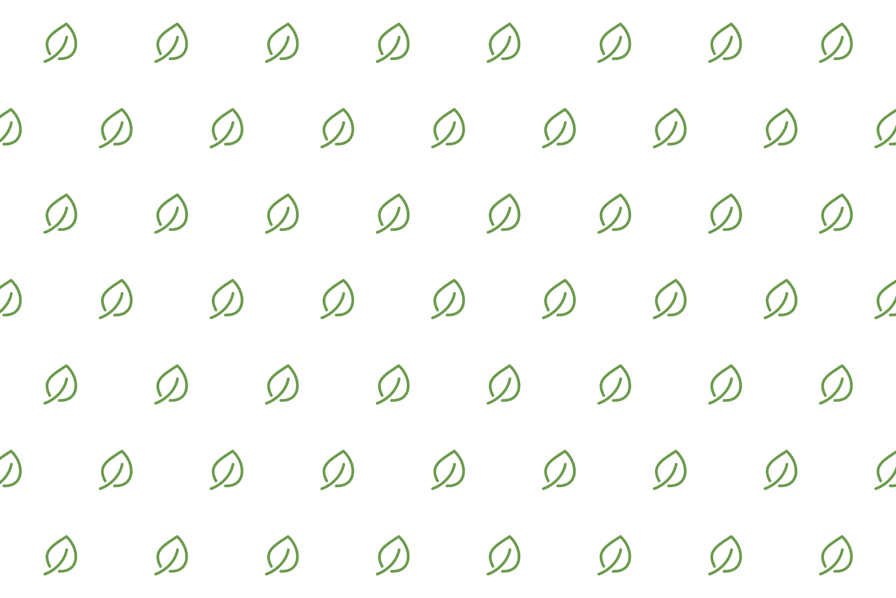
Write a WebGL 1 fragment shader that draws this pattern.

```glsl
precision highp float;
// Staggered rows of small green line-drawn leaves on white.
// Each leaf is three cubic Bezier strokes (two sides and a vein that runs on
// into the stem), measured as distances and repeated in a brick-offset grid.

#define ROWS 7.0           // rows over the canvas height
#define COLUMN_PITCH 1.297 // column spacing, in row spacings
#define ROW_SHIFT 0.5      // sideways shift of every other row, in columns
#define LEAF_SIZE 0.225    // half height of a leaf, in row spacings
#define STROKE 0.07        // half line width, in leaf units
#define SOFTNESS 0.8       // edge blur, in pixels
#define LEAF_COLOR vec3(0.40, 0.595, 0.28)
#define PAPER_COLOR vec3(1.0)
#define CURVE_STEPS 14

uniform vec2 u_resolution;

float segmentDistance(vec2 p, vec2 a, vec2 b) {
  vec2 pa = p - a, ba = b - a;
  return length(pa - ba * clamp(dot(pa, ba) / dot(ba, ba), 0.0, 1.0));
}

vec2 bezier(vec2 a, vec2 b, vec2 c, vec2 d, float t) {
  float s = 1.0 - t;
  return s * s * s * a + 3.0 * s * s * t * b + 3.0 * s * t * t * c + t * t * t * d;
}

// Distance to a cubic curve, followed as short straight pieces
float curveDistance(vec2 p, vec2 a, vec2 b, vec2 c, vec2 d) {
  float nearest = 1e3;
  vec2 from = a;
  for (int i = 1; i <= CURVE_STEPS; i++) {
    vec2 to = bezier(a, b, c, d, float(i) / float(CURVE_STEPS));
    nearest = min(nearest, segmentDistance(p, from, to));
    from = to;
  }
  return nearest;
}

// Distance to the centre lines of a leaf spanning about -1..1
float leafDistance(vec2 p) {
  vec2 tip = vec2(0.325, 0.975);
  float leftSide = curveDistance(p, vec2(-0.545, -0.575), vec2(-0.94, 0.18),
                                 vec2(-0.485, 0.455), tip);
  float rightSide = curveDistance(p, tip, vec2(1.03, 0.33),
                                  vec2(1.03, -0.88), vec2(-0.05, -0.835));
  float vein = curveDistance(p, vec2(0.34, 0.29), vec2(0.24, -0.30),
                             vec2(-0.27, -0.79), vec2(-0.80, -0.98));
  return min(vein, min(leftSide, rightSide));
}

void main() {
  // Grid coordinates: one unit per row, one leaf at the canvas centre
  vec2 grid = (gl_FragCoord.xy - 0.5 * u_resolution) / u_resolution.y * ROWS;
  float row = floor(grid.y + 0.5);
  float column = grid.x / COLUMN_PITCH + ROW_SHIFT * mod(row, 2.0);

  // Position inside the cell, in leaf units
  vec2 cell = vec2((fract(column + 0.5) - 0.5) * COLUMN_PITCH, grid.y - row);
  vec2 leaf = cell / LEAF_SIZE;

  // Smooth stroke edge
  float blur = SOFTNESS * ROWS / (u_resolution.y * LEAF_SIZE);
  float ink = 1.0 - smoothstep(-blur, blur, leafDistance(leaf) - STROKE);
  gl_FragColor = vec4(mix(PAPER_COLOR, LEAF_COLOR, ink), 1.0);
}
```
